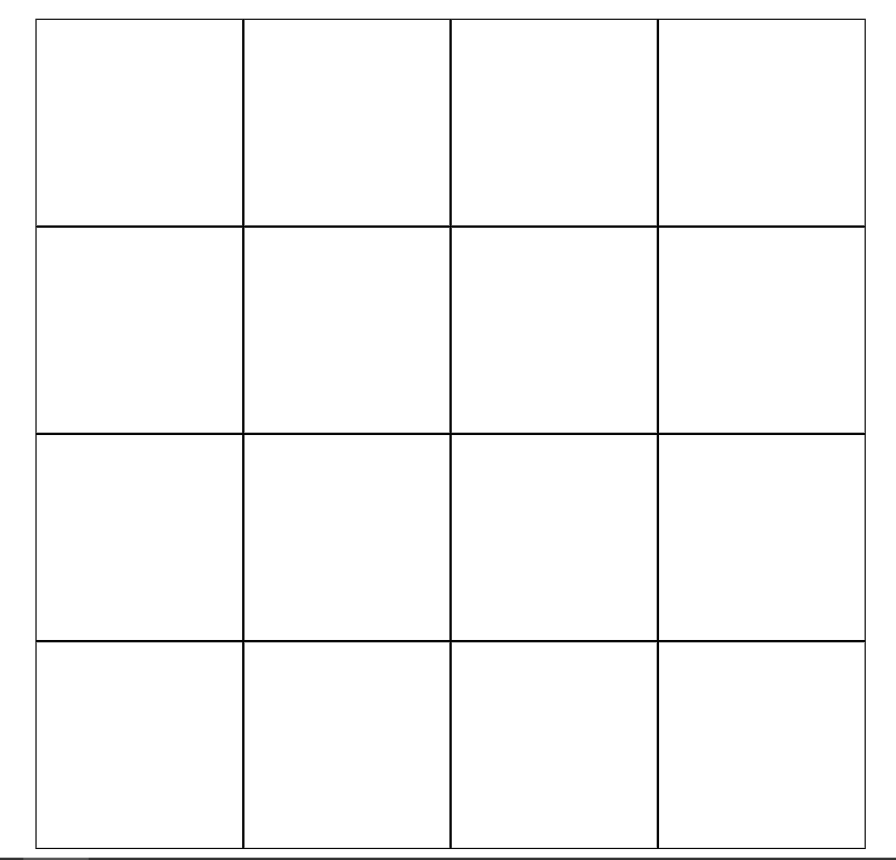
Reproduce this pattern procedurally as a Shadertoy shader.

```glsl
// Four by four grid of empty square cells in black on white, over a thin base rule.
// Each axis measures the distance to its nearest grid line; the inner lines are
// wider than the frame, and edges are smoothed by exact pixel coverage.

// Share of a pixel of width px, at signed distance d, covered by a line.
float lineCoverage(float d, float halfWidth, float px) {
    float overlap = min(d + 0.5 * px, halfWidth) - max(d - 0.5 * px, -halfWidth);
    return clamp(overlap / px, 0.0, 1.0);
}

// Coverage by the five parallel lines of one axis, in cell units.
float gridLines(float x, float px) {
    float index = clamp(floor(x + 0.5), -2.0, 2.0);
    float halfWidth = abs(index) > 1.5 ? 0.0029 : 0.0057;
    return lineCoverage(x - index, halfWidth, px);
}

void mainImage(out vec4 fragColor, in vec2 fragCoord) {
    float px = 1.0 / iResolution.x;
    vec2 uv = fragCoord * px;

    // Cell units, with the grid centred on zero
    vec2 cell = (uv - vec2(0.5029, 0.4756)) / 0.23135;
    float cellPx = px / 0.23135;

    // Lines of both directions, trimmed to the outer frame
    vec2 extent = clamp((2.0029 - abs(cell)) / cellPx + 0.5, 0.0, 1.0);
    float grid = max(gridLines(cell.x, cellPx) * extent.y,
                     gridLines(cell.y, cellPx) * extent.x);

    // Base rule along the lower edge, with a paler stretch near the left
    float pale = smoothstep(0.025, 0.027, uv.x) * (1.0 - smoothstep(0.098, 0.100, uv.x));
    float rule = lineCoverage(uv.y - 0.0013, 0.0013, px) * mix(0.82, 0.68, pale);

    vec3 color = mix(vec3(1.0), vec3(0.02), max(grid, rule));
    fragColor = vec4(color, 1.0);
}
```
